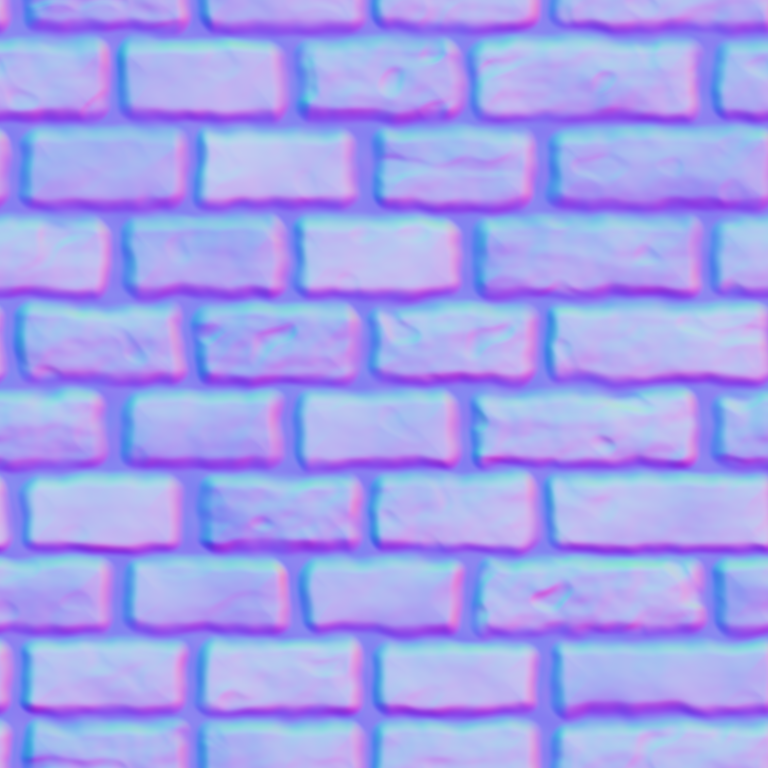
Write a Shadertoy shader that draws this texture map.

```glsl
// Tangent-space normal map of a worn brick wall: nine rows of four bricks, one of them long.

float hash(vec2 p) {
    return fract(sin(dot(p, vec2(127.1, 311.7))) * 43758.5);
}

// Gradient at a lattice corner, wrapped so the noise tiles.
float cornerDot(vec2 cell, vec2 offset, vec2 f, vec2 period) {
    float angle = 6.2832 * hash(mod(cell + offset, period));
    return dot(vec2(cos(angle), sin(angle)), f - offset);
}

float gradientNoise(vec2 uv, vec2 period) {
    vec2 p = uv * period, cell = floor(p), f = p - cell;
    vec2 s = f * f * f * (f * (f * 6.0 - 15.0) + 10.0);
    float low = mix(cornerDot(cell, vec2(0, 0), f, period), cornerDot(cell, vec2(1, 0), f, period), s.x);
    float high = mix(cornerDot(cell, vec2(0, 1), f, period), cornerDot(cell, vec2(1, 1), f, period), s.x);
    return mix(low, high, s.y);
}

float roundedBox(vec2 p, vec2 halfSize, float radius) {
    vec2 q = abs(p) - halfSize + radius;
    return length(max(q, 0.0)) + min(max(q.x, q.y), 0.0) - radius;
}

// Returns distance to the brick edge (negative inside) and a random value per brick.
vec2 brick(vec2 uv) {
    // Ragged edges
    uv += 0.008 * vec2(gradientNoise(uv, vec2(13)), gradientNoise(uv + 0.37, vec2(14)));
    uv += 0.004 * gradientNoise(uv, vec2(32));

    // Rows counted downwards, their spacing slightly uneven
    float v = 1.0 - uv.y;
    float rowPos = (v - 0.043 - 0.017 * abs(sin(3.14159 * v))) * 9.0;
    float row = mod(floor(rowPos), 9.0);

    // Running bond; the odd last row keeps the offset of the one above it
    bool shifted = mod(row, 2.0) < 0.5 && row < 7.5;
    float start = (shifted ? 0.922 : 0.019) + 0.010 * (hash(vec2(row, 7.0)) - 0.5);
    float x = fract(uv.x - start);
    float column = min(floor(x / 0.229), 3.0);
    float width = column > 2.5 ? 0.313 : 0.229;

    float id = hash(vec2(column, row) + 3.0);
    vec2 center = vec2(x - column * 0.229 - 0.5 * width, (0.5 - fract(rowPos)) / 9.0);
    center.x += 0.004 * (id - 0.5);
    vec2 halfSize = vec2(0.5 * width - 0.001 - 0.005 * hash(vec2(id, row)), 0.0548);
    return vec2(roundedBox(center, halfSize, 0.025), id);
}

float height(vec2 uv) {
    vec2 b = brick(uv);
    float face = smoothstep(0.0, 0.022, -b.x);
    float wear = mix(0.3, 1.3, fract(b.y * 7.3));

    // Bevelled edge and a gentle dome
    float h = 0.0080 * face + 0.0042 * smoothstep(0.0, 0.05, -b.x);

    // Horizontal streaks, fine grain, chipped hollows and broad dents
    float streaks = 0.0034 * gradientNoise(uv, vec2(18, 32));
    float grain = 0.0013 * gradientNoise(uv + 0.21, vec2(46, 62));
    float chips = 0.0036 * smoothstep(0.2, 0.5, gradientNoise(uv + 0.63, vec2(18, 23)));
    float dents = 0.0040 * gradientNoise(uv + 0.48, vec2(9, 13));
    h += face * (wear * (streaks + grain - chips) + dents);
    return h + 0.0016 * gradientNoise(uv, vec2(26));
}

void mainImage(out vec4 fragColor, in vec2 fragCoord) {
    vec2 uv = fragCoord / iResolution.xy;

    // Slope by central differences
    vec2 e = vec2(0.0035, 0.0);
    vec2 relief = vec2(height(uv - e.xy) - height(uv + e.xy),
                       height(uv - e.yx) - height(uv + e.yx)) / (2.0 * e.x);

    // Brick faces lean up and to the right by an amount that drifts across the wall
    vec2 b = brick(uv);
    float lean = mix(0.32, 0.68, b.y) + 0.30 * gradientNoise(uv + 0.15, vec2(8, 12));
    vec2 slope = relief + mix(vec2(0.07, 0.02), vec2(lean), smoothstep(0.005, 0.021, -b.x));

    // Blue fades where the relief is steep
    vec3 n = normalize(vec3(slope, 1.0));
    float blue = 0.945 - 0.11 * min(dot(relief, relief), 1.0);
    fragColor = vec4(0.5 + 0.5 * n.xy, blue, 1.0);
}
```
